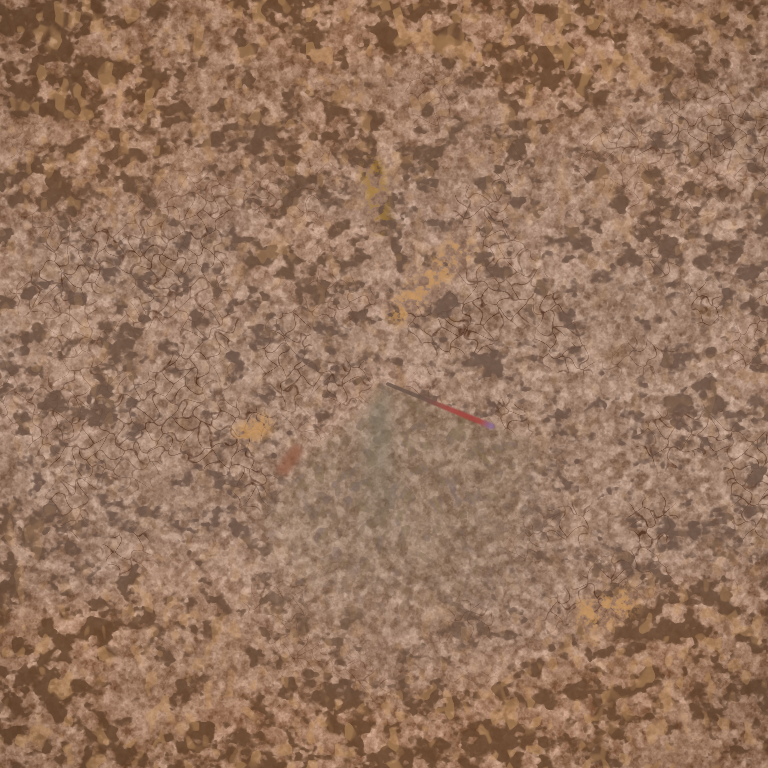
A WebGL 2 fragment shader for this texture:

```glsl
#version 300 es
precision highp float;

uniform vec2 u_resolution;
out vec4 fragColor;

vec2 hash2(vec2 cell) {
    vec3 q = fract(cell.xyx * vec3(0.1031, 0.1030, 0.0973));
    q += dot(q, q.yzx + 33.33);
    return fract((q.xx + q.yz) * q.zy);
}

// Smooth cellular noise: random cell values blended by distance
float cellNoise(vec2 p) {
    vec2 cell = floor(p);
    float sum = 0.0, total = 0.0;
    for (int y = -1; y <= 1; y++)
    for (int x = -1; x <= 1; x++) {
        vec2 id = cell + vec2(x, y);
        vec2 d = id + hash2(id) - p;
        float weight = exp(-6.0 * dot(d, d));
        sum += weight * hash2(id + 71.0).x;
        total += weight;
    }
    return sum / total;
}

float layeredNoise(vec2 p) {
    float sum = 0.0, amplitude = 0.48;
    for (int i = 0; i < 3; i++) {
        sum += amplitude * cellNoise(p);
        p = mat2(1.68, 1.22, -1.22, 1.68) * p + 17.3;
        amplitude *= 0.66;
    }
    return sum;
}

// Gap between the two nearest cell points, zero along the cracks
float crackGap(vec2 p) {
    vec2 cell = floor(p);
    float nearest = 4.0, second = 4.0;
    for (int y = -1; y <= 1; y++)
    for (int x = -1; x <= 1; x++) {
        vec2 id = cell + vec2(x, y);
        float d = length(id + hash2(id) - p);
        second = min(second, max(nearest, d));
        nearest = min(nearest, d);
    }
    return second - nearest;
}

// x: distance to the segment, y: position along it
vec2 segment(vec2 p, vec2 a, vec2 b) {
    vec2 ab = b - a;
    float along = clamp(dot(p - a, ab) / dot(ab, ab), 0.0, 1.0);
    return vec2(length(p - a - ab * along), along);
}

float patchMask(vec2 p, vec2 a, vec2 b, float radius) {
    return 1.0 - smoothstep(0.2 * radius, radius, segment(p, a, b).x);
}

// Grassy margins: top, bottom and lower right
float grassCover(vec2 p, float drift) {
    float top = smoothstep(0.60, 1.0, p.y + 0.12 * (0.5 - p.x));
    float bottom = smoothstep(0.27, 0.0, p.y - 0.25 * abs(p.x - 0.5));
    return clamp(max(top, bottom) + 0.7 * (drift - 0.5), 0.0, 1.0);
}

// Wedge opening downwards from its apex
float fanMask(vec2 d) {
    float left = smoothstep(-0.025, 0.025, d.x - d.y * 1.05);
    float right = smoothstep(-0.006, 0.006, -d.y - d.x * 0.40);
    float sides = 1.0 - smoothstep(0.12, 0.23, abs(d.x - 0.02));
    return left * right * sides * smoothstep(0.40, 0.14, length(d));
}

void main() {
    vec2 p = gl_FragCoord.xy / u_resolution;
    vec2 apex = vec2(0.505, 0.50);
    vec2 d = p - apex;
    float radius = length(d);

    float drift = cellNoise(p * vec2(6.0, 10.0) + 3.0);
    float grass = grassCover(p, drift);
    float fan = fanMask(d);
    float clumps = layeredNoise(p * vec2(44.0, 52.0));
    float grain = layeredNoise(p * 105.0 + 40.0);
    float streaks = cellNoise(vec2(atan(d.x, d.y) * 45.0, radius * 50.0));

    // Dry soil
    vec3 color = mix(vec3(0.645, 0.525, 0.45), vec3(0.63, 0.475, 0.375), grass);
    color += (drift - 0.5) * 0.06 + (grain - 0.5) * 0.40;
    color += (streaks - 0.5) * 0.15 * smoothstep(0.25, 0.65, radius);

    // Cracks, broken up by coverage noise
    vec2 warp = 0.25 * sin(p.yx * 170.0 + 2.0 * sin(p * 67.0));
    float gap = crackGap(p * 46.0 + warp);
    float broken = smoothstep(0.42, 0.62, cellNoise(p * 17.0 + 9.0));
    float crack = (1.0 - smoothstep(0.02, 0.11, gap)) * broken;
    color -= vec3(0.15, 0.15, 0.14) * crack * (1.0 - grass) * (1.0 - fan);

    // Dark tufts
    float tuft = smoothstep(0.54, 0.74, clumps + 0.07 * grass + 0.14 * (drift - 0.5));
    vec3 tuftColor = mix(vec3(0.40, 0.31, 0.26), vec3(0.38, 0.26, 0.17), grass);
    color = mix(color, tuftColor, 0.82 * tuft * (1.0 - 0.75 * fan));

    // Straw flecks and patches
    float fleck = smoothstep(0.68, 0.88, cellNoise(p * vec2(95.0, 70.0) + 20.0));
    float straw = patchMask(p, vec2(0.52, 0.595), vec2(0.60, 0.675), 0.028);
    straw = max(straw, patchMask(p, vec2(0.32, 0.435), vec2(0.34, 0.445), 0.025));
    straw = max(straw, patchMask(p, vec2(0.77, 0.20), vec2(0.81, 0.215), 0.035));
    float ochre = patchMask(p, vec2(0.485, 0.78), vec2(0.495, 0.71), 0.024);
    float tufted = smoothstep(0.42, 0.62, grain);
    color = mix(color, vec3(0.77, 0.59, 0.40), fleck * (0.15 + 0.35 * grass));
    color = mix(color, vec3(0.76, 0.56, 0.34), 0.75 * straw * tufted);
    color = mix(color, vec3(0.62, 0.46, 0.20), 0.7 * ochre * tufted);

    // Speckled grey fan with a cool central streak
    vec2 speckCell = p * 92.0 + 0.25 * sin(p.yx * 90.0);
    float speck = smoothstep(0.58, 0.82, cellNoise(speckCell));
    vec3 speckTint = mix(vec3(0.43, 0.36, 0.36), vec3(0.47, 0.39, 0.25), streaks);
    vec3 fanColor = vec3(0.58, 0.48, 0.40) + (grain - 0.5) * 0.32;
    fanColor = mix(fanColor, speckTint, 0.65 * speck);
    float cool = exp(-pow((d.x + 0.012) / (0.012 - 0.12 * min(d.y, 0.0)), 2.0));
    fanColor = mix(fanColor, vec3(0.46, 0.45, 0.39), 0.55 * cool * smoothstep(0.26, 0.03, radius));
    color = mix(color, fanColor, 0.8 * fan);

    // Tapered red sliver with a violet tip, and a rust mark
    vec2 edge = segment(p, apex, vec2(0.64, 0.445));
    float sliver = 1.0 - smoothstep(0.0015, 0.003 + 0.003 * edge.y, edge.x);
    vec3 sliverColor = mix(vec3(0.40, 0.32, 0.28), vec3(0.64, 0.25, 0.23), smoothstep(0.3, 0.65, edge.y));
    sliverColor = mix(sliverColor, vec3(0.54, 0.41, 0.58), smoothstep(0.88, 1.0, edge.y));
    color = mix(color, sliverColor, 0.8 * sliver);
    float rust = patchMask(p, vec2(0.37, 0.39), vec2(0.385, 0.412), 0.014);
    color = mix(color, vec3(0.53, 0.32, 0.23), 0.65 * rust);

    color *= 1.0 - 0.10 * smoothstep(0.45, 0.75, radius);
    fragColor = vec4(clamp(color, 0.0, 1.0), 1.0);
}
```
